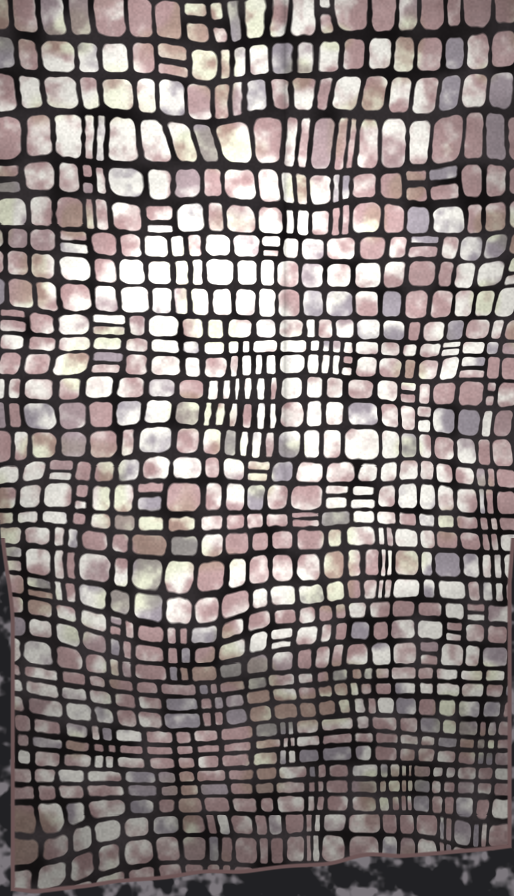
Give the GLSL for this pattern, as a WebGL 1 fragment shader.

```glsl
precision highp float;
// Dyed cloth covered with rows of rounded, watercolour-like tiles on black.
// A warped grid with jittered lines is split at random into narrower cells;
// each cell is a rounded box, then shaded by soft light, folds and a hem.
uniform vec2 u_resolution;

float hash(vec2 p) {
  vec3 q = fract(p.xyx * 0.1031);
  q += dot(q, q.yzx + 33.33);
  return fract((q.x + q.y) * q.z);
}

float noise(vec2 p) {
  vec2 i = floor(p), f = fract(p);
  f = f * f * (3.0 - 2.0 * f);
  return mix(mix(hash(i), hash(i + vec2(1.0, 0.0)), f.x),
             mix(hash(i + vec2(0.0, 1.0)), hash(i + 1.0), f.x), f.y);
}

float fbm(vec2 p) {
  float sum = 0.0, amp = 0.55;
  for (int k = 0; k < 3; k++) {
    sum += amp * noise(p);
    p = p * 2.1 + 17.3;
    amp *= 0.5;
  }
  return sum;
}

// Canvas to grid: tall rows on top, fine ones lower down
vec2 warp(vec2 p) {
  float t = 1.0 - p.y;
  float column = 33.0 * p.x + 13.0 * max(p.x - 0.42, 0.0) * smoothstep(0.25, 0.5, t)
               + 1.4 * noise(p * vec2(5.0, 3.0) + 30.0) + 0.3 * noise(p * 16.0 + 8.0);
  float row = 21.0 * t + 10.0 * max(t - 0.25, 0.0) + 9.0 * max(t - 0.52, 0.0)
            + 15.0 * max(t - 0.74, 0.0) - 21.0 * max(t - 0.91, 0.0);
  row += mix(0.4, 1.7, smoothstep(0.15, 0.5, t)) * noise(p * vec2(5.0, 4.0));
  return vec2(column, row + 0.3 * noise(p * 17.0));
}

// Jittered grid line, steady over groups of three lanes
float lineAt(float i, float lane) {
  return i + 0.4 * (hash(vec2(i, floor(lane / 3.0))) - 0.5)
           + 0.2 * (hash(vec2(i, lane) + 71.0) - 0.5);
}

// Start, end and index of the span that holds x
vec3 findSpan(float x, float lane) {
  float i = floor(x);
  i += step(lineAt(i + 1.0, lane), x) - step(x, lineAt(i, lane));
  return vec3(lineAt(i, lane), lineAt(i + 1.0, lane), i);
}

vec3 splitSpan(vec3 span, float x, float ratio) {
  float middle = mix(span.x, span.y, ratio);
  return x < middle ? vec3(span.x, middle, span.z)
                    : vec3(middle, span.y, span.z + 0.5);
}

float roundBox(vec2 q, vec2 halfSize, float radius) {
  vec2 e = abs(q) - halfSize + radius;
  return length(max(e, 0.0)) + min(max(e.x, e.y), 0.0) - radius;
}

vec3 tileColor(vec2 p, vec2 id) {
  float wash = fbm(p * 42.0 + hash(id) * 9.0);
  float glow = exp(-14.0 * dot(p - vec2(0.28, 0.64), p - vec2(0.28, 0.64)));
  float pale = wash + 0.35 * noise(p * 9.0 + 4.0) + 0.3 * hash(id + 5.0) + 0.28 * glow;
  vec3 c = mix(vec3(0.64, 0.52, 0.52), vec3(0.77, 0.67, 0.67), wash);
  c = mix(c, vec3(0.58, 0.57, 0.61), 0.8 * smoothstep(0.66, 0.9, hash(id + 23.0)));
  c = mix(c, vec3(0.93, 0.92, 0.89), smoothstep(0.74, 1.12, pale));
  float green = smoothstep(0.6, 0.8, noise(p * 24.0 + 50.0));
  return mix(c, c * vec3(0.90, 0.93, 0.80), 0.55 * green);
}

void main() {
  vec2 p = gl_FragCoord.xy / u_resolution.y;
  float soft = max(1.0 / u_resolution.y, 0.0013);
  float t = 1.0 - p.y;
  vec2 g = warp(p);
  vec2 scale = vec2(33.0, 21.0 + 10.0 * step(0.25, t) + 9.0 * step(0.52, t)
                        + 15.0 * step(0.74, t) - 21.0 * step(0.91, t));

  // Cell, with random narrow and short ones; the lens is a knot of slivers
  vec3 row = findSpan(g.y, 7.0);
  vec3 col = findSpan(g.x, row.z);
  vec2 fromLens = (vec2(col.z, row.z) + 0.5 - warp(vec2(0.28, 0.555))) / vec2(1.9, 2.1);
  float lens = exp(-dot(fromLens, fromLens));
  float narrow = 0.1 + 0.12 * smoothstep(14.0, 25.0, row.z) + 1.2 * lens;
  if (hash(vec2(col.z, floor(row.z / 3.0)) + 90.0) < narrow)
    col = splitSpan(col, g.x, 0.4 + 0.2 * hash(vec2(col.z, row.z)));
  if (lens < 0.2 && row.z < 25.0 && hash(vec2(col.z, row.z) + 140.0) < 0.06)
    row = splitSpan(row, g.y, 0.4 + 0.2 * hash(vec2(row.z, col.z)));
  vec2 id = vec2(col.z, row.z);

  // Rounded tile in canvas units; the lens tapers its cells
  vec2 halfSize = 0.5 * vec2(col.y - col.x, row.y - row.x) / scale;
  vec2 q = (g - 0.5 * vec2(col.x + col.y, row.x + row.y)) / scale;
  vec2 gap = vec2(0.0026, 0.0025 + 0.0013 * step(t, 0.25)) * (0.75 + 0.5 * hash(id + 3.0));
  gap = min(gap, 0.36 * halfSize);
  gap.x += lens * (0.0008 + 0.1 * abs(q.y));
  halfSize = max(halfSize - gap, 0.0013);
  float d = roundBox(q, halfSize, 0.6 * min(halfSize.x, halfSize.y));
  d += 0.0018 * (noise(p * 130.0) - 0.5);
  float tile = smoothstep(soft, -soft, d);

  // Light from the upper middle, with creases and a fine weave
  vec2 fromGlow = (p - vec2(0.29, 0.65)) / vec2(0.36, 0.50);
  float light = 0.47 + 0.78 * exp(-1.1 * dot(fromGlow, fromGlow));
  light *= 0.78 + 0.44 * fbm(p * vec2(5.0, 13.0) + 60.0);
  light *= 1.0 - 0.3 * exp(-abs(p.x - 0.318) * 220.0) * smoothstep(0.35, 0.6, p.y);
  float weave = 0.95 + 0.10 * noise(p * 420.0);
  float sheen = smoothstep(0.35, 0.75, noise(p * 30.0) * 0.5 + 0.4 * light);
  vec3 ink = mix(vec3(0.075, 0.066, 0.068), vec3(0.20, 0.183, 0.19), sheen);
  vec3 color = mix(ink, tileColor(p, id) * light * 1.1, tile) * weave;

  // Hem and the surroundings below and beside the cloth
  float hem = p.y - 0.006 - 0.095 * p.x + 0.008 * noise(p * 22.0);
  hem = min(hem, 0.571 - p.x + 0.08 * max(p.y - 0.35, 0.0));
  hem = min(hem, p.x - 0.012 * smoothstep(0.42, 0.3, p.y) + 0.02 * step(0.42, p.y));
  float blot = smoothstep(0.5, 0.72, fbm(p * 50.0));
  vec3 outside = mix(vec3(0.13, 0.13, 0.14), vec3(0.48, 0.46, 0.48), blot);
  color = mix(color, vec3(0.42, 0.33, 0.33), smoothstep(0.006, 0.003, hem) * step(p.y, 0.4));
  color = mix(color, outside, smoothstep(soft, -soft, hem));
  gl_FragColor = vec4(clamp(color, 0.0, 1.0), 1.0);
}
```
